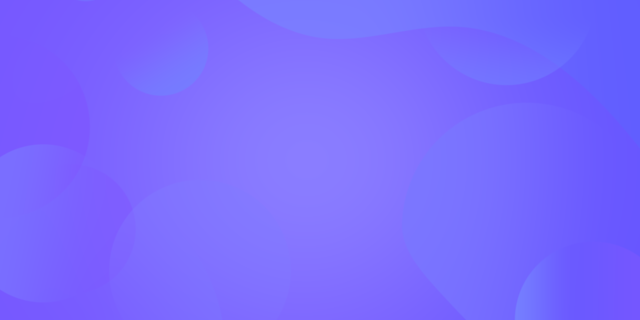
This background is drawn by a Shadertoy shader. Its source:

```glsl
// A soft violet and blue backdrop: a central radial glow overlaid with
// translucent discs, a wavy band along the top and a large rounded blob.
// Each shape is a distance function whose opacity fades along one direction.

// Antialiased coverage of a signed distance, in units of canvas height
float coverage(float dist) {
    float pixel = 1.0 / iResolution.y;
    return 1.0 - smoothstep(-pixel, pixel, dist);
}

// Disc that goes from clear to solid along dir, between two relative positions
float fadingDisc(vec2 p, vec2 center, float radius, vec2 dir, vec2 range) {
    vec2 q = p - center;
    float along = dot(q, normalize(dir)) / radius;
    return coverage(length(q) - radius) * smoothstep(range.x, range.y, along);
}

float smoothMax(float a, float b, float k) {
    float h = max(k - abs(a - b), 0.0) / k;
    return max(a, b) + h * h * k * 0.25;
}

// Violet on the left, indigo on the right, light in the middle
vec3 backdrop(vec2 p) {
    vec3 edge = mix(vec3(0.46, 0.34, 1.0), vec3(0.40, 0.33, 1.0),
                    smoothstep(0.9, 1.9, p.x));
    vec2 d = p - vec2(0.96, 0.5);
    float glow = exp(-dot(d * d, vec2(2.5, 3.0)));
    return mix(edge, vec3(0.54, 0.49, 1.0), glow);
}

// Approximate distance to the band hanging from the top edge
float topWave(vec2 p) {
    float left = min(p.x - 1.055, 0.0);
    float right = max(p.x - 1.406, 0.0);
    float depth = mix(0.122, 0.083, smoothstep(1.055, 1.406, p.x))
                - 1.27 * left * left + 1.08 * right * right;
    float slope = 2.16 * right - 2.54 * left;
    return (1.0 - p.y - depth) / sqrt(1.0 + slope * slope);
}

// Disc with its lower left side flattened
float rightBlob(vec2 p) {
    vec2 q = p - vec2(1.646, 0.289);
    return smoothMax(length(q) - 0.39, dot(q, vec2(-0.73, -0.68)) - 0.336, 0.06);
}

void mainImage(out vec4 fragColor, in vec2 fragCoord) {
    vec2 p = fragCoord / iResolution.y;
    vec3 sky = vec3(0.44, 0.51, 1.0);
    vec3 periwinkle = vec3(0.48, 0.46, 1.0);
    vec3 violet = vec3(0.50, 0.31, 1.0);
    vec3 color = backdrop(p);

    // Top band, deeper blue towards the right corner
    vec3 waveColor = mix(vec3(0.47, 0.51, 1.0), vec3(0.37, 0.38, 1.0),
                         smoothstep(1.1, 2.0, p.x));
    color = mix(color, waveColor, 0.7 * coverage(topWave(p)));

    // Upper discs, lit at their lower rims
    color = mix(color, sky, 0.55 * fadingDisc(p, vec2(1.583, 1.013), 0.279,
                vec2(0.0, -1.0), vec2(0.2, 1.1)));
    color = mix(color, sky, 0.65 * fadingDisc(p, vec2(0.503, 0.849), 0.148,
                vec2(0.5, -0.8), vec2(-0.45, 1.0)));
    color = mix(color, sky, 0.4 * fadingDisc(p, vec2(0.268, 1.09), 0.094,
                vec2(0.0, -1.0), vec2(0.0, 1.0)));

    // Overlapping discs on the left
    color = mix(color, violet, 0.5 * fadingDisc(p, vec2(-0.005, 0.604), 0.286,
                vec2(1.0, -0.4), vec2(-0.5, 1.2)));
    color = mix(color, periwinkle, 0.75 * fadingDisc(p, vec2(0.135, 0.302), 0.247,
                vec2(-1.0, 0.15), vec2(-0.75, 0.6)));
    color = mix(color, violet, 0.4 * fadingDisc(p, vec2(0.221, 0.284), 0.203,
                vec2(1.0, 0.1), vec2(-0.3, 1.1)));

    // Lower arcs
    color = mix(color, periwinkle, 0.5 * fadingDisc(p, vec2(0.156, -0.094), 0.547,
                vec2(0.8, -0.5), vec2(0.0, 1.0)));
    color = mix(color, vec3(0.50, 0.48, 1.0), 0.45 * fadingDisc(p,
                vec2(0.625, 0.154), 0.284, vec2(0.3, 1.0), vec2(-1.3, 0.8)));

    // Large blob fading out to the right
    float blobFade = 1.0 - smoothstep(1.3, 1.95, p.x);
    color = mix(color, vec3(0.47, 0.47, 1.0), 0.7 * blobFade * coverage(rightBlob(p)));

    // Corner disc shading from blue through indigo to violet
    vec3 cornerColor = mix(vec3(0.46, 0.51, 1.0), vec3(0.42, 0.35, 1.0),
                           smoothstep(1.59, 1.80, p.x));
    cornerColor = mix(cornerColor, vec3(0.46, 0.34, 1.0), smoothstep(1.8, 2.0, p.x));
    float corner = coverage(length(p - vec2(1.854, 0.0)) - 0.245);
    color = mix(color, cornerColor, 0.9 * corner);

    fragColor = vec4(color, 1.0);
}
```
